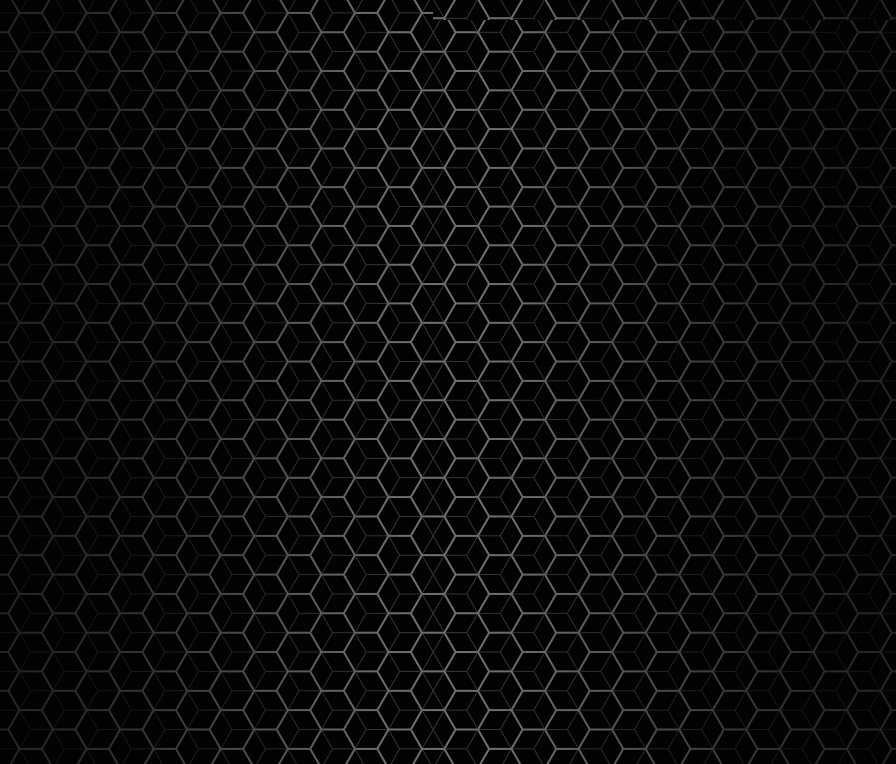
Reproduce this pattern procedurally as a Shadertoy shader.

```glsl
// A dim wireframe of stacked cubes on black: a bold hexagon grid with thin
// three-way spokes in every cell. The pattern is mirrored about a vertical
// seam, and its lines fade from the seam towards both sides.

// Offset from the centre of the nearest flat-topped hexagon of height 1.
vec2 hexOffset(vec2 p) {
    vec2 period = vec2(sqrt(3.0), 1.0);
    vec2 a = mod(p, period) - 0.5 * period;
    vec2 b = mod(p - 0.5 * period, period) - 0.5 * period;
    return dot(a, a) < dot(b, b) ? a : b;
}

// Distance to the border of the hexagon.
float hexEdge(vec2 h) {
    h = abs(h);
    return 0.5 - max(h.y, dot(h, vec2(0.866025, 0.5)));
}

// Distance to a ray that leaves the centre along a unit direction.
float ray(vec2 p, vec2 direction) {
    return length(p - direction * max(dot(p, direction), 0.0));
}

// Distance to the three spokes that give each cell its cube look.
float spokes(vec2 h) {
    h.y = abs(h.y);
    return min(ray(h, vec2(1.0, 0.0)), ray(h, vec2(-0.5, 0.866025)));
}

float stroke(float dist, float halfWidth, float blur) {
    return 1.0 - smoothstep(halfWidth - blur, halfWidth + blur, dist);
}

void mainImage(out vec4 fragColor, in vec2 fragCoord) {
    vec2 uv = fragCoord / iResolution.y;
    float cellHeight = 0.0507;
    vec2 seam = vec2(0.567, 0.6282);
    float blur = 0.6 / (iResolution.y * cellHeight);

    // The strip at the top right is slightly out of step.
    vec2 p = uv;
    if (uv.x > seam.x && uv.y > 0.974) p.y += 0.007;

    // Mirror about the seam, then find the cell.
    p = (p - seam) / cellHeight;
    p.x = -abs(p.x);
    vec2 h = hexOffset(p - vec2(0.0, 0.5));

    float bold = stroke(hexEdge(h), 0.026, blur);
    float thin = stroke(spokes(h), 0.013, blur);

    // Light falls off sideways from the middle.
    float across = (fragCoord.x / iResolution.x - 0.5) / 0.29;
    float light = mix(0.12, 0.43, exp(-across * across));

    float grey = 0.006 + light * max(bold, 0.48 * thin);
    fragColor = vec4(vec3(grey), 1.0);
}
```
